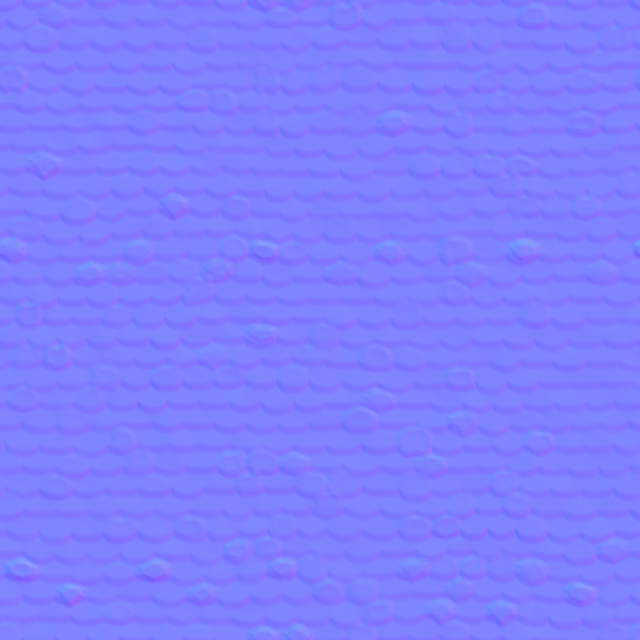
A WebGL 1 fragment shader for this texture map:

```glsl
precision highp float;

uniform vec2 u_resolution;

const float ROWS = 30.0;
const float COLUMNS = 20.0;
const float TILE_WIDTH = ROWS / COLUMNS; // measured in row heights

float hash(vec2 p, float seed) {
  vec3 q = fract(vec3(p.xyx) * vec3(0.1031, 0.1030, 0.0973) + seed * 0.137);
  q += dot(q, q.yzx + 33.33);
  return fract((q.x + q.y) * q.z);
}

// Value noise that wraps after the given period
float noise(vec2 p, float period) {
  vec2 i = floor(p);
  vec2 f = fract(p);
  f = f * f * (3.0 - 2.0 * f);
  vec2 a = mod(i, period);
  vec2 b = mod(i + 1.0, period);
  float low = mix(hash(a, 9.0), hash(vec2(b.x, a.y), 9.0), f.x);
  float high = mix(hash(vec2(a.x, b.y), 9.0), hash(b, 9.0), f.x);
  return mix(low, high, f.y);
}

// Horizontal position in tiles, staggered on odd rows
float tileCoord(float x, float row) {
  return x / TILE_WIDTH + 0.2 - 0.5 * mod(row, 2.0);
}

vec2 tileId(float column, float row) {
  return vec2(mod(column, COLUMNS), mod(row, ROWS));
}

// Scalloped lower edge of one row, rounder or more pointed per tile
float rowEdge(float x, float row) {
  float u = tileCoord(x, row);
  vec2 id = tileId(floor(u), row);
  float side = abs(2.0 * fract(u) - 1.0);
  float depth = mix(0.06, 0.34, hash(id, 1.0));
  float roundness = mix(1.4, 3.5, hash(id, 2.0));
  return row - depth * (1.0 - pow(side, roundness));
}

float roundedBox(vec2 p, vec2 halfSize, float radius) {
  vec2 q = abs(p) - halfSize + radius;
  return length(max(q, 0.0)) + min(max(q.x, q.y), 0.0) - radius;
}

// Flat-topped tile with a blunt point below
float pointedTile(vec2 p) {
  vec2 q = abs(p);
  float hexagon = max(q.x * 0.5 + q.y * 0.87 - 0.50, q.x - 0.66);
  return max(hexagon, p.y - 0.42);
}

// Extra relief of a loose tile; p is relative to its centre
float looseTile(vec2 p, vec2 id) {
  // Two staggered rows in every fifteen hold a pointed tile at each fourth place
  float band = mod(id.y, 15.0);
  float place = mod(id.x, 4.0);
  bool regular = (band == 3.0 && place == 0.0) || (band == 2.0 && place == 2.0);
  float chance = hash(id, 3.0);
  if (!regular && chance > 0.30) return 0.0;

  bool pointed = regular || chance < 0.025;
  float strength = hash(id, 4.0);
  float lift = pointed ? mix(0.035, 0.062, strength) : mix(0.008, 0.042, strength * strength);
  vec2 halfSize = vec2(mix(0.58, 0.72, hash(id, 5.0)), mix(0.46, 0.64, hash(id, 6.0)));
  float d = pointed ? pointedTile(p) : roundedBox(p - vec2(0.0, 0.04), halfSize, 0.46);
  d += 0.22 * (noise(p * 2.0 + id * 7.0, 512.0) - 0.5);

  float body = 1.0 - smoothstep(-0.24, 0.18, d);
  float dish = pointed ? 0.0 : 0.25 * (1.0 - smoothstep(-0.48, -0.14, d));
  float wear = 0.4 * hash(id, 7.0) * (noise(p * 3.5 + id * 11.0, 512.0) - 0.5);
  return lift * body * (1.0 - dish + wear);
}

// Slow bending of the rows and columns
vec2 bend(vec2 p) {
  float across = noise(p * 0.2, ROWS * 0.2) - 0.5;
  float down = noise(p * 0.3 + 4.0, ROWS * 0.3) - 0.5;
  return p + vec2(0.7 * across, 0.28 * down);
}

float surfaceHeight(vec2 position) {
  vec2 p = bend(position);
  float baseRow = floor(p.y);
  float steps = baseRow - p.y;
  float loose = 0.0;
  for (int j = -1; j <= 1; j++) {
    float row = baseRow + float(j);
    steps += smoothstep(-0.24, 0.24, p.y - rowEdge(p.x, row));
    float u = tileCoord(p.x, row);
    for (int i = -1; i <= 1; i++) {
      float column = floor(u) + float(i);
      vec2 local = vec2((u - column - 0.5) * TILE_WIDTH, p.y - row - 0.25);
      loose += looseTile(local, tileId(column, row));
    }
  }
  // Loose tiles hide the steps beneath them
  float cover = 0.7 * clamp(loose * 30.0, 0.0, 1.0);
  float stepRelief = mix(0.034, 0.048, noise(position * 0.4, ROWS * 0.4));
  float waves = 0.026 * noise(position, ROWS) + 0.004 * noise(position * 2.0, ROWS * 2.0);
  return stepRelief * (steps - 1.2) * (1.0 - cover) + loose + waves;
}

vec3 surfaceNormal(vec2 p, float e) {
  float dx = surfaceHeight(p + vec2(e, 0.0)) - surfaceHeight(p - vec2(e, 0.0));
  float dy = surfaceHeight(p + vec2(0.0, e)) - surfaceHeight(p - vec2(0.0, e));
  return normalize(vec3(-dx, -dy, 2.0 * e));
}

void main() {
  vec2 p = gl_FragCoord.xy / u_resolution * ROWS;
  vec3 normal = surfaceNormal(p, 0.06);
  gl_FragColor = vec4(normal * 0.5 + 0.5, 1.0);
}
```
